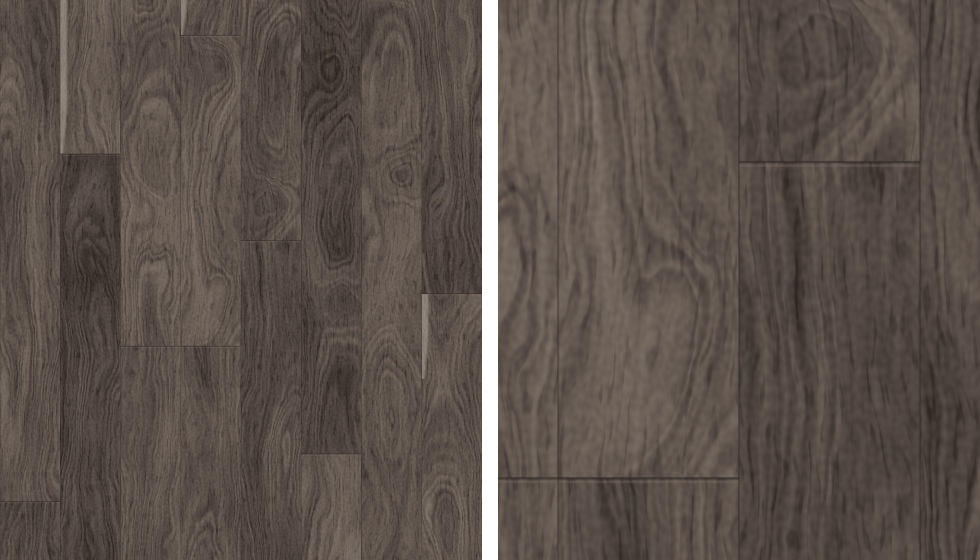
Left: the whole. Right: its middle third, enlarged.
Write a Shadertoy shader that draws this texture.

```glsl
const float COLUMNS = 8.0;
const vec3 DARK_WOOD = vec3(0.22, 0.183, 0.168);
const vec3 LIGHT_WOOD = vec3(0.48, 0.43, 0.39);
const vec3 SAPWOOD = vec3(0.60, 0.56, 0.52);
const vec3 SEAM = vec3(0.17, 0.14, 0.13);

// Per-column board data; heights are in board widths
const float JOINT[8] = float[8](0.97, 6.74, 3.55, 3.55, 5.30, 1.76, -1.0, 4.42);
const float BOARD_LENGTH[8] = float[8](9.0, 9.0, 9.0, 5.16, 9.0, 9.0, 12.0, 9.0);
const float KNOT_HEIGHT[8] = float[8](-9.0, -9.0, 5.7, 4.2, 5.8, 4.2, 6.3, -9.0);
const vec2 SAP_SPAN[8] = vec2[8](vec2(0), vec2(6.74, 12.0), vec2(0), vec2(8.71, 12.0),
                                vec2(0), vec2(0), vec2(0), vec2(3.0, 4.42));
// Brightness of the bottom, middle and top board
const vec3 TONE[8] = vec3[8](
    vec3(0.40, 0.50, 0.50), vec3(0.27, 0.62, 0.62),
    vec3(0.51, 0.62, 0.62), vec3(0.50, 0.62, 0.51),
    vec3(0.36, 0.48, 0.48), vec3(0.64, 0.33, 0.33),
    vec3(0.54, 0.54, 0.54), vec3(0.55, 0.42, 0.42));

float hash(vec2 p) {
    vec3 q = fract(p.xyx * vec3(0.1031, 0.1030, 0.0973));
    q += dot(q, q.yzx + 33.33);
    return fract((q.x + q.y) * q.z);
}

float cornerSlope(vec2 cell, vec2 offset) {
    float angle = 6.2832 * hash(cell);
    return dot(vec2(cos(angle), sin(angle)), offset);
}

// Gradient noise, roughly -1 to 1
float noise(vec2 p) {
    vec2 i = floor(p), f = p - i;
    vec2 w = f * f * f * (f * (f * 6.0 - 15.0) + 10.0);
    vec2 e = vec2(1.0, 0.0);
    float low = mix(cornerSlope(i, f), cornerSlope(i + e, f - e), w.x);
    float high = mix(cornerSlope(i + e.yx, f - e.yx), cornerSlope(i + 1.0, f - 1.0), w.x);
    return 1.4 * mix(low, high, w.y);
}

// Soft bump that bends the rings into closed loops
float knotBump(vec2 offset, float tightness) {
    offset.y *= 0.55;
    return exp(-dot(offset, offset) * tightness);
}

// Sideways drift of the grain along a board
float grainDrift(vec2 p, float seed) {
    return 0.24 * noise(vec2(p.x * 1.2 + seed, p.y * 0.45))
         + 0.07 * noise(vec2(p.x * 3.5, p.y * 1.5 + seed))
         + 0.018 * noise(vec2(p.x * 9.0 + seed, p.y * 5.0));
}

// Distance to a wandering trunk axis, giving long arches
float ringRadius(vec2 p, float heart, float seed) {
    float depth = 0.95 * noise(vec2(p.y * 0.17, seed)) + 0.12;
    return length(vec2(p.x - heart, depth));
}

// Rings that brighten slowly and end in a dark line
float ringBands(float radius, float y, float seed) {
    float phase = radius * 12.0 + 1.3 * noise(vec2(radius * 5.0, y * 0.25 + seed));
    float f = fract(phase);
    float line = smoothstep(0.0, 0.65, f) * (1.0 - smoothstep(0.7, 1.0, f)) - 0.48;
    float strength = 0.6 + 0.6 * noise(vec2(phase * 0.45, y * 0.6 + seed));
    float broad = noise(vec2(radius * 6.0 + seed, y * 0.3));
    float thin = noise(vec2(radius * 27.0, y * 0.5 + seed));
    return 0.32 * line * strength + 0.24 * broad + 0.15 * thin;
}

// Fine fibres, short dark pores and speckle
float fibres(vec2 p, float drift, float seed) {
    float x = p.x + 0.7 * drift;
    float streak = noise(vec2(x * 23.0 + seed, p.y * 1.6));
    float pore = smoothstep(0.15, 0.6, noise(vec2(x * 31.0, p.y * 5.0 + seed)));
    float speckle = noise(p * vec2(29.0, 21.0) + seed);
    return 0.14 * streak - 0.21 * pore + 0.13 * speckle + 0.04;
}

float thinLine(float distance, float width, float pixel) {
    return 1.0 - smoothstep(width - 0.5 * pixel, width + 0.5 * pixel, abs(distance));
}

void mainImage(out vec4 fragColor, in vec2 fragCoord) {
    float pixel = COLUMNS / iResolution.x;
    vec2 p = fragCoord * pixel;
    int column = int(clamp(floor(p.x), 0.0, COLUMNS - 1.0));
    float joint = JOINT[column];
    float upperJoint = joint + BOARD_LENGTH[column];
    int row = int(step(joint, p.y) + step(upperJoint, p.y));
    vec2 board = vec2(fract(p.x), p.y);
    vec2 id = vec2(float(column), float(row));
    float seed = 3.37 + 37.0 * hash(id + 5.0);

    // Grain flowing around the knots
    float drift = grainDrift(board, seed);
    float heart = mix(-0.15, 1.15, hash(id + 19.0));
    float radius = ringRadius(board + vec2(drift, 0.0), heart, seed);
    float core = 0.0;
    for (int k = 0; k < 2; k++) {
        float side = 0.48 + 0.25 * hash(id + float(k) * 7.0);
        vec2 offset = board - vec2(side, KNOT_HEIGHT[column] + 3.8 * float(k));
        offset += drift * vec2(0.8, 1.6);
        float present = (row == 1) ? 1.0 : 0.0;
        radius += 0.45 * present * knotBump(offset, 9.0);
        core += present * knotBump(offset, 110.0);
    }

    float tone = TONE[column][row];
    tone += ringBands(radius, p.y, seed) + fibres(board, drift, seed);
    tone += 0.14 * noise(board * vec2(1.6, 0.7) + seed) - 0.18 * core;
    vec3 color = mix(DARK_WOOD, LIGHT_WOOD, clamp(tone, -0.1, 1.2));

    // Pale sapwood along a few left edges
    vec2 span = SAP_SPAN[column];
    float sapWidth = 0.11 * smoothstep(span.x - 0.6, span.x + 0.9, p.y) + 0.2 * drift * drift;
    float sap = (1.0 - smoothstep(sapWidth - 0.03, sapWidth + 0.03, board.x))
              * step(span.x, p.y) * step(p.y, span.y);
    color = mix(color, SAPWOOD + 0.15 * fibres(board, drift, seed), 0.75 * sap);

    // Faint seams between boards and a pale bevel at the ends
    float sideSeam = thinLine(min(board.x, 1.0 - board.x), 0.006, pixel);
    float endGap = min(abs(p.y - joint), abs(p.y - upperJoint));
    float bevelGap = min(abs(p.y - joint + 0.02), abs(p.y - upperJoint + 0.02));
    color = mix(color, LIGHT_WOOD, 0.3 * thinLine(bevelGap, 0.007, pixel));
    color = mix(color, SEAM, 0.35 * sideSeam);
    color = mix(color, SEAM, 0.5 * thinLine(endGap, 0.007, pixel));
    fragColor = vec4(color, 1.0);
}
```
